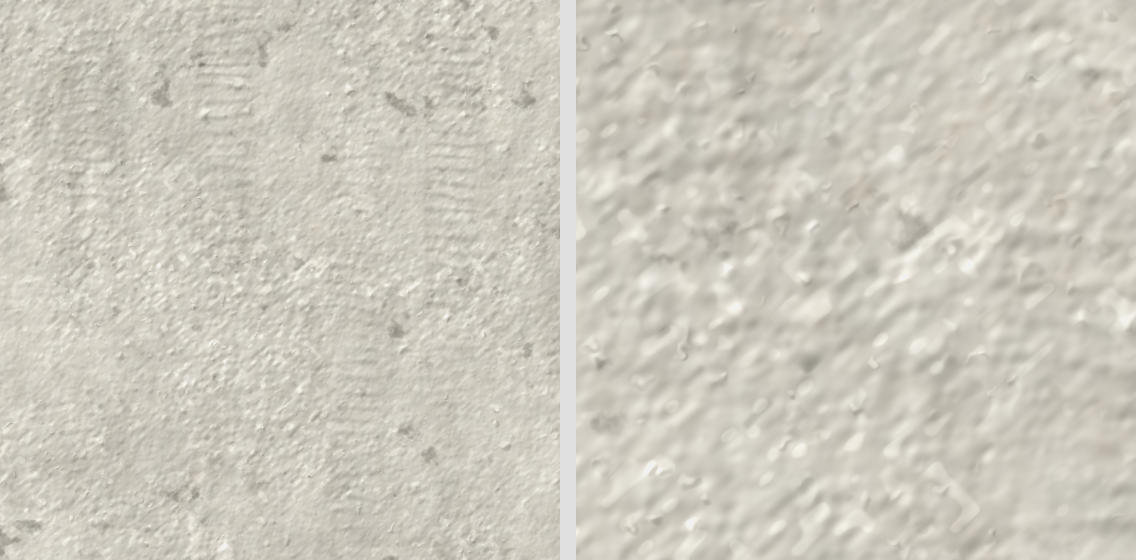
Left, the full canvas; right, a detail of the centre.
Give the GLSL for this texture, as a Shadertoy shader.

```glsl
const vec3 SAND = vec3(0.803, 0.785, 0.742);
const vec3 WARM_TINT = vec3(0.009, 0.0, -0.010);
const vec2 TO_LIGHT = vec2(-0.66, 0.75);
const vec4 TRACK_X = vec4(0.155, 0.405, 0.635, 0.81);
const vec4 TRACK_Y = vec4(0.88, 0.82, 0.42, 0.72);

float hash(vec2 p) {
    vec3 q = fract(p.xyx * 0.1031);
    q += dot(q, q.yzx + 33.33);
    return fract((q.x + q.y) * q.z);
}

float noise(vec2 p) {
    vec2 i = floor(p), f = fract(p);
    f = f * f * (3.0 - 2.0 * f);
    return mix(mix(hash(i), hash(i + vec2(1, 0)), f.x),
               mix(hash(i + vec2(0, 1)), hash(i + vec2(1, 1)), f.x), f.y);
}

float fbm(vec2 p) {
    float sum = 0.0, weight = 0.5;
    for (int i = 0; i < 4; i++) {
        sum += weight * noise(p);
        p = mat2(1.6, 1.2, -1.2, 1.6) * p + 17.3;
        weight *= 0.5;
    }
    return sum / 0.9375;
}

// Axes: x along the grain, y toward the light
vec2 grainAxes(vec2 p) {
    return vec2(dot(p, vec2(TO_LIGHT.y, -TO_LIGHT.x)), dot(p, TO_LIGHT));
}

// Slanted grain lit from the upper left
float relief(vec2 p, vec2 frequency) {
    vec2 q = grainAxes(p) * frequency + 300.0;
    return noise(q) - noise(q + vec2(0.0, 0.9));
}

// Sparse slanted flecks left where the noise peaks
float flecks(vec2 p, vec2 frequency, float threshold) {
    return smoothstep(threshold, threshold + 0.2, noise(grainAxes(p) * frequency + 500.0));
}

// Scattered stones: ragged bright body, shadow on the lower right
float pebbles(vec2 p, float cells, float density, float seed) {
    vec2 g = p * cells, base = floor(g);
    vec2 bump = 0.4 * (vec2(noise(g * 3.0 + seed), noise(g * 3.0 + seed + 50.0)) - 0.5);
    float shade = 0.0;
    for (int y = -1; y <= 1; y++)
    for (int x = -1; x <= 1; x++) {
        vec2 cell = base + vec2(x, y), id = cell + seed;
        float present = step(hash(id + 5.7), density);
        vec2 centre = vec2(hash(id + 11.1), hash(id + 23.9));
        float radius = mix(0.18, 0.40, hash(id + 37.3));
        vec2 q = g - cell - centre + bump;
        vec2 stretch = vec2(mix(0.6, 1.0, hash(id + 41.0)), 1.3);
        float body = 1.0 - smoothstep(0.2, 1.0, length(grainAxes(q) * stretch) / radius);
        vec2 shadowPos = q + TO_LIGHT * radius * 0.9;
        float shadow = 1.0 - smoothstep(0.2, 1.0, length(grainAxes(shadowPos) * stretch) / radius);
        float depth = mix(0.3, 1.5, hash(id + 77.0));
        shade += present * (body - depth * shadow * (1.0 - body)) * mix(0.5, 1.0, hash(id + 61.0));
    }
    return shade;
}

// Tyre track: a vertical band of broken horizontal ridges
float tread(vec2 p, float centre, float strongest, float seed) {
    float wobble = 0.014 * (noise(vec2(seed, p.y * 14.0)) - 0.5);
    float offset = abs(p.x - centre + wobble);
    float band = 1.0 - smoothstep(0.036, 0.052, offset);
    float phase = p.y * 41.0 + 0.8 * noise(p * vec2(18.0, 20.0) + seed);
    float ridge = sin(6.2832 * phase) + 0.4 * sin(12.5664 * phase + 1.0);
    float dy = (p.y - strongest) / 0.24;
    float wear = mix(0.4, 1.0, exp(-dy * dy));
    wear *= mix(0.25, 1.0, smoothstep(0.2, 0.6, noise(p * vec2(15.0, 10.0) + seed)));
    float rim = smoothstep(0.036, 0.046, offset) * (1.0 - smoothstep(0.046, 0.058, offset));
    return band * wear * (0.037 * ridge - 0.016) - 0.018 * rim * wear;
}

// Rare dark hollows with ragged outlines
float hollows(vec2 p) {
    float ragged = noise(p * 17.0 + 70.0) + 0.5 * (fbm(p * 60.0) - 0.5);
    return smoothstep(0.88, 1.06, ragged);
}

void mainImage(out vec4 fragColor, in vec2 fragCoord) {
    vec2 p = fragCoord / iResolution.y;
    float roughness = mix(0.65, 1.4, smoothstep(0.3, 0.7, fbm(p * 6.0 + 9.0)));

    // Broad stains, mottling and vertical scuffs
    float tone = 0.09 * (fbm(p * 5.0 + 40.0) - 0.5) + 0.10 * (fbm(p * 30.0) - 0.5);
    tone += 0.045 * (noise(p * vec2(60.0, 6.0) + 80.0) - 0.5) * roughness;

    // Fine and medium grain
    tone += roughness * 0.075 * relief(p, vec2(95.0, 150.0));
    tone += roughness * 0.045 * relief(p + 3.0, vec2(60.0, 85.0));
    tone += 0.045 * relief(p + 7.0, vec2(150.0, 220.0));

    for (int i = 0; i < 4; i++)
        tone += tread(p, TRACK_X[i], TRACK_Y[i], 20.0 * float(i) + 3.0);

    // Pale chips and dark specks
    tone += roughness * 0.055 * flecks(p, vec2(75.0, 115.0), 0.68);
    tone -= roughness * 0.07 * flecks(p + 5.0, vec2(60.0, 95.0), 0.80);

    // Grit, gravel and a few larger stones
    tone += roughness * 0.065 * pebbles(p, 58.0, 0.32, 0.0);
    tone += 0.09 * pebbles(p, 36.0, 0.10, 90.0);
    tone += 0.15 * pebbles(p, 24.0, 0.02, 170.0);
    tone -= 0.17 * hollows(p);

    float tint = fbm(p * 40.0 + 60.0) - 0.5 - 3.0 * max(tone - 0.04, 0.0);
    fragColor = vec4(clamp(SAND + tone + 2.0 * tint * WARM_TINT, 0.0, 0.95), 1.0);
}
```
